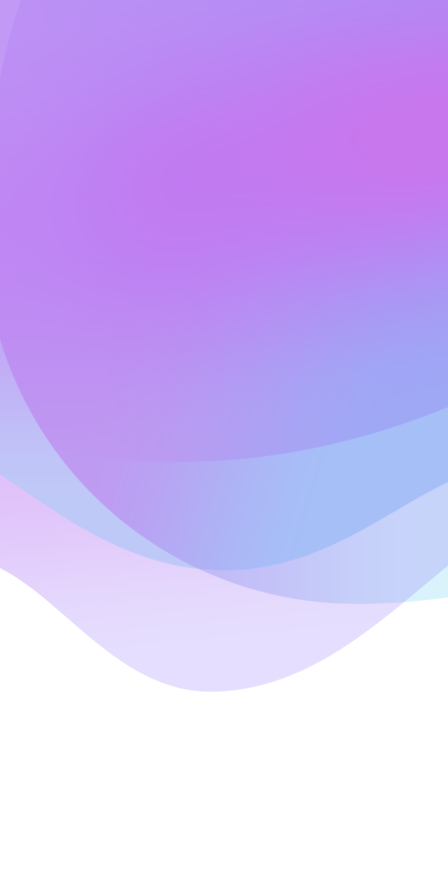
A Shadertoy shader for this background:

```glsl
const vec3 WHITE = vec3(1.0);
const vec3 PALE_CYAN = vec3(0.85, 0.95, 0.99);
const vec3 MAUVE = vec3(0.745, 0.605, 0.945);
const vec3 PINK = vec3(0.76, 0.475, 0.945);
const vec3 HOT_PINK = vec3(0.80, 0.46, 0.92);

float gaussian(float x, float width) {
    return exp(-x * x / (width * width));
}

// Depth of a wave: bend and flare are given for its left and right flanks
float waveDepth(float x, vec2 crest, vec2 bend, vec2 flare) {
    float t = x - crest.x;
    float t2 = t * t;
    float side = step(0.0, t);
    return crest.y - mix(bend.x, bend.y, side) * t2
        / (1.0 + mix(flare.x, flare.y, side) * t2 * t2);
}

// Rounded blob with separate radii: left, right, up, down
float blobDistance(vec2 p, vec2 center, vec4 radii) {
    vec2 q = p - center;
    vec2 r = vec2(q.x < 0.0 ? radii.x : radii.y, q.y < 0.0 ? radii.z : radii.w);
    vec2 n = q / r;
    float k = length(n);
    return k * (k - 1.0) / max(length(n / r), 0.001);
}

float cover(float dist, float softness) {
    return 1.0 - smoothstep(-softness, softness, dist);
}

vec3 lilacColor(vec2 p) {
    return mix(vec3(0.88, 0.76, 0.98), vec3(0.90, 0.87, 0.995),
               smoothstep(1.05, 1.5, p.y + 0.1 * p.x));
}

// Violet field with a slanted pink band and a glow at its right end
vec3 upperColor(vec2 p) {
    vec3 top = mix(vec3(0.74, 0.57, 0.96), vec3(0.68, 0.56, 0.96), p.x);
    vec3 low = mix(MAUVE, vec3(0.62, 0.66, 0.96), smoothstep(0.2, 0.9, p.x));
    vec3 color = mix(top, low, smoothstep(0.45, 0.98, p.y + 0.15 * (p.x - 0.5)));
    float fromBand = p.y - 0.48 + 0.2 * p.x;
    float width = fromBand < 0.0 ? 0.27 : mix(0.40, 0.25, p.x);
    float strength = mix(0.45, 0.95, smoothstep(0.0, 0.45, p.x));
    color = mix(color, PINK, strength * gaussian(fromBand, width));
    float glow = gaussian(length((p - vec2(0.95, 0.31)) * vec2(0.8, 1.3)), 0.25);
    return mix(color, HOT_PINK, 0.75 * glow);
}

vec3 lowerColor(vec2 p) {
    return mix(MAUVE, vec3(0.65, 0.75, 0.97),
               smoothstep(0.15, 0.75, p.x + 0.3 * (p.y - 1.1)));
}

vec3 outerColor(vec2 p) {
    return mix(vec3(0.76, 0.60, 0.96), vec3(0.75, 0.79, 0.97),
               smoothstep(0.55, 1.15, p.y));
}

vec3 overlapColor(vec2 p) {
    return mix(vec3(0.76, 0.73, 0.965), vec3(0.78, 0.83, 0.98),
               smoothstep(0.4, 0.95, p.x));
}

void mainImage(out vec4 fragColor, in vec2 fragCoord) {
    // x spans 0 to 1; y is the depth from the top, 0 to 2
    vec2 uv = fragCoord / iResolution.xy;
    vec2 p = vec2(uv.x, 2.0 * (1.0 - uv.y));
    float softness = 1.0 / iResolution.x;

    // Coverage of the overlapping shapes
    float outerWave = waveDepth(p.x, vec2(0.469, 1.544), vec2(1.757, 1.13), vec2(8.28, 1.67));
    float innerWave = waveDepth(p.x, vec2(0.50, 1.273), vec2(0.96, 0.98), vec2(2.0, 3.9));
    float upperArc = waveDepth(p.x, vec2(0.40, 1.031), vec2(0.34), vec2(0.0));
    float blob = cover(blobDistance(p, vec2(0.795, 0.518), vec4(0.83, 1.09, 1.20, 0.83)), softness);
    float outer = cover(p.y - outerWave, softness);
    float inner = cover(p.y - innerWave, softness);
    float upper = cover(p.y - upperArc, softness);

    // Colours outside and inside the blob
    vec3 outside = mix(WHITE, lilacColor(p), outer);
    outside = mix(outside, outerColor(p), inner);
    vec3 inside = mix(PALE_CYAN, overlapColor(p), outer);
    inside = mix(inside, lowerColor(p), inner);
    inside = mix(inside, upperColor(p), upper);

    fragColor = vec4(mix(outside, inside, blob), 1.0);
}
```
